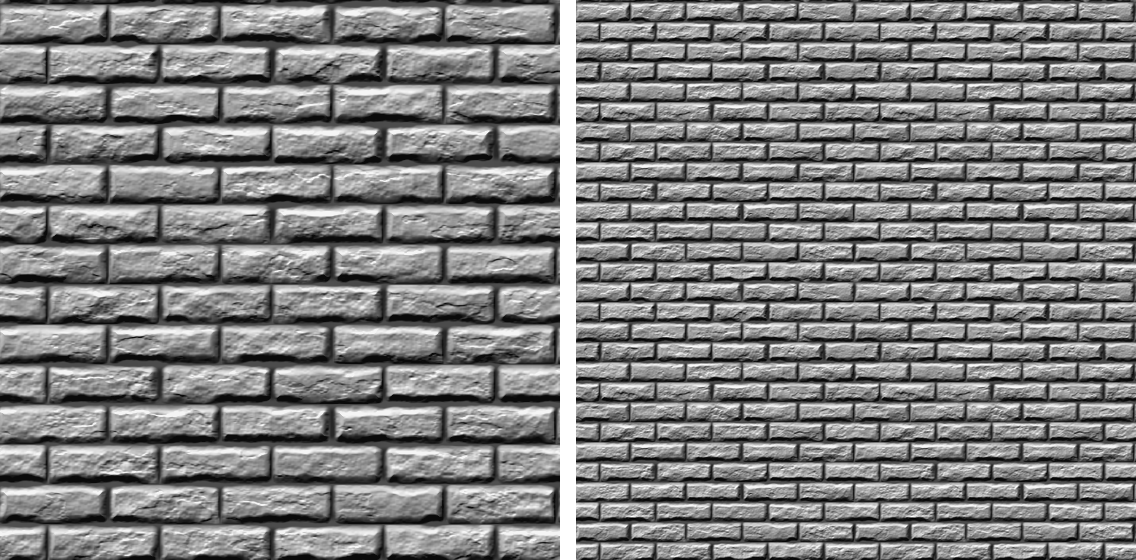
Left: one tile. Right: repeated 2 by 2.
Reproduce this texture map procedurally as a WebGL 1 fragment shader.

```glsl
precision highp float;
// Grey relief of a rough brick wall in running bond, lit from the upper left.

#define COLS 5.0
#define ROWS 14.0
#define BRICK_HALF vec2(1.31, 0.375) // half size, in row heights
#define BEVEL 0.125                  // half width of the soft edge
#define EDGE_WEAR 0.25
#define ROUGHNESS 1.5
#define PIT_DEPTH 0.25
#define PILLOW 0.2
#define RELIEF 0.07
#define FACE_GREY 0.59
#define LIGHT_DIR vec2(0.45, -1.0)

uniform vec2 u_resolution;

float hash(vec2 p, float seed) {
  vec3 q = fract(vec3(p.xyx + seed * 7.31) * vec3(0.1031, 0.1030, 0.0973));
  q += dot(q, q.yzx + 33.33);
  return fract((q.x + q.y) * q.z);
}

// Value noise that wraps after a whole period.
float noise(vec2 p, vec2 period, float seed) {
  vec2 i = floor(p), f = p - i;
  f = f * f * f * (f * (f * 6.0 - 15.0) + 10.0);
  vec2 a = mod(i, period), b = mod(i + 1.0, period);
  return mix(mix(hash(a, seed), hash(vec2(b.x, a.y), seed), f.x),
             mix(hash(vec2(a.x, b.y), seed), hash(b, seed), f.x), f.y);
}

float fbm(vec2 uv, vec2 period, float seed) {
  float sum = 0.0, amp = 0.5;
  for (int i = 0; i < 4; i++) {
    sum += amp * noise(uv * period, period, seed + float(i));
    period *= 2.0;
    amp *= 0.5;
  }
  return sum;
}

// Position inside the cell, in row heights; id is the wrapped cell index.
vec2 brickCell(vec2 uv, out vec2 id) {
  float y = uv.y * ROWS + 0.1;
  float row = mod(floor(y), ROWS);
  float x = uv.x * COLS + mix(0.57, 0.03, mod(row, 2.0));
  id = vec2(mod(floor(x), COLS), row);
  return (vec2(fract(x), fract(y)) - 0.5) * vec2(ROWS / COLS, 1.0);
}

float roundBox(vec2 p, vec2 halfSize, float radius) {
  vec2 b = abs(p) - halfSize + radius;
  return length(max(b, 0.0)) + min(max(b.x, b.y), 0.0) - radius;
}

// Returns the surface height in x and the brick coverage in y.
vec2 surface(vec2 uv) {
  vec2 id;
  vec2 p = brickCell(uv, id);
  vec2 toBorder = 0.5 * vec2(ROWS / COLS, 1.0) - abs(p);
  float grain = fbm(uv, vec2(22.0, 28.0), 1.0);
  float pits = smoothstep(0.52, 0.68, fbm(uv, vec2(20.0, 36.0), 11.0));

  // Each brick is shifted and sized a little differently.
  vec2 jitter = vec2(hash(id, 21.0), hash(id, 22.0)) - 0.5;
  vec2 halfSize = BRICK_HALF + vec2(0.04, 0.02) * (hash(id, 23.0) - 0.5);
  p -= jitter * vec2(0.08, 0.03);
  float d = roundBox(p, halfSize, 0.08) + (grain - 0.47) * EDGE_WEAR;

  float cover = 1.0 - smoothstep(-BEVEL, BEVEL, d);
  cover *= smoothstep(0.0, 0.05, min(toBorder.x, toBorder.y));
  float rough = ROUGHNESS * mix(0.7, 1.3, hash(id, 24.0));
  float bulge = p.y / BRICK_HALF.y;
  float face = 1.0 + rough * (grain - 0.47) - PIT_DEPTH * pits
             - PILLOW * bulge * bulge;
  return vec2(cover * face, cover);
}

void main() {
  vec2 uv = gl_FragCoord.xy / u_resolution;
  float stepSize = 0.028;
  vec2 here = surface(uv);
  float right = surface(uv + vec2(stepSize / ROWS, 0.0)).x;
  float above = surface(uv + vec2(0.0, stepSize / ROWS)).x;
  vec2 slope = (vec2(right, above) - here.x) / stepSize;

  // Brick tone, with sunken mortar in shade.
  vec2 id;
  vec2 p = brickCell(uv, id);
  float tone = FACE_GREY + 0.07 * here.y * (hash(id, 25.0) - 0.5);
  tone += 0.08 * (noise(uv * 14.0, vec2(14.0), 31.0) - 0.5);
  float grey = tone * mix(0.5, 1.0, here.y) + RELIEF * dot(slope, LIGHT_DIR);

  // Narrow upright joints are darker still.
  float joint = smoothstep(-0.03, 0.07, abs(p.x) - BRICK_HALF.x)
              * (1.0 - smoothstep(0.28, 0.46, abs(p.y))) * (1.0 - here.y);
  grey *= 1.0 - 0.5 * joint;
  gl_FragColor = vec4(vec3(clamp(grey, 0.04, 0.96)), 1.0);
}
```
